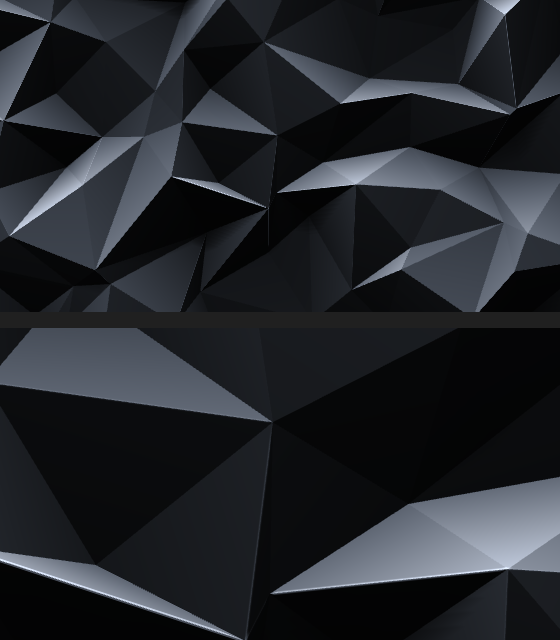
Top, the full canvas; bottom, a detail of the centre.
Give the GLSL for this background, as a WebGL 2 fragment shader.

```glsl
#version 300 es
precision highp float;

uniform vec2 u_resolution;
out vec4 fragColor;

// Layout
const float DENSITY = 5.5;            // mesh cells per canvas height
const float JITTER = 0.94;            // vertex displacement, in cells
const float GRAIN_ANGLE = 0.6;        // direction in which facets stretch
const vec2 STRETCH = vec2(0.9, 1.06);
const vec2 SEED = vec2(17.0, 41.0);
// Light
const vec2 LIGHT_DIR = vec2(-0.26, 0.966);
const float RELIEF = 1.1;
const float LIGHT_GAIN = 2.4;
const float LIGHT_BIAS = 0.62;
const float LIGHT_LEVEL = 0.1;
const float SHADOW_SLOPE = 0.5;
const float SHADOW_DENSITY = 4.0;
const float SHADOW_REACH = 1.1;
const int SHADOW_STEPS = 14;
// Ridges and colour
const float RIDGE_WIDTH = 0.0029;     // half width, in canvas heights
const float RIDGE_GLOW = 0.28;
const float BASE_LUMA = 0.01;
const vec3 COOL_TINT = vec3(0.91, 1.0, 1.15);
const vec3 PALE_TINT = vec3(0.95, 1.0, 1.09);

float hash(vec2 p) {
    return fract(sin(dot(p, vec2(127.1, 311.7))) * 43758.5453);
}

float cross2(vec2 a, vec2 b) {
    return a.x * b.y - a.y * b.x;
}

mat2 meshMatrix() {
    float c = cos(GRAIN_ANGLE), s = sin(GRAIN_ANGLE);
    return mat2(STRETCH.x, 0.0, 0.0, STRETCH.y) * mat2(c, -s, s, c);
}

// Mesh vertex: jittered position and random height
vec3 meshVertex(vec2 cell) {
    vec2 id = cell + SEED;
    vec2 offset = vec2(hash(id), hash(id + 57.3)) - 0.5;
    return vec3(cell + JITTER * offset, hash(id + 113.9));
}

// Tests one triangle; writes gradient (xy) and height (z) when p is inside
bool hitTriangle(vec2 p, vec3 a, vec3 b, vec3 c, out vec3 surface) {
    vec3 ab = b - a, ac = c - a;
    float area = cross2(ab.xy, ac.xy);
    float u = cross2(p - a.xy, ac.xy) / area;
    float v = cross2(ab.xy, p - a.xy) / area;
    vec2 slope = (ab.z * vec2(ac.y, -ac.x) + ac.z * vec2(-ab.y, ab.x)) / area;
    surface = vec3(slope, a.z + u * ab.z + v * ac.z);
    return min(min(u, v), 1.0 - u - v) >= -0.0001;
}

// Faceted height field: gradient (xy) and height (z)
vec3 facetAt(vec2 p) {
    mat2 toMesh = meshMatrix();
    vec2 q = toMesh * p;
    vec2 base = floor(q) - 1.0;
    vec3 verts[16];
    for (int k = 0; k < 16; k++)
        verts[k] = meshVertex(base + vec2(k % 4, k / 4));

    vec3 surface;
    for (int j = 0; j < 3; j++)
    for (int i = 0; i < 3; i++) {
        int k = i + 4 * j;
        vec3 a = verts[k], b = verts[k + 1], c = verts[k + 5], d = verts[k + 4];
        // Split each quad along a random diagonal that lies inside it
        vec2 ac = c.xy - a.xy, bd = d.xy - b.xy;
        float splitAC = cross2(ac, b.xy - a.xy) * cross2(ac, d.xy - a.xy);
        float splitBD = cross2(bd, a.xy - b.xy) * cross2(bd, c.xy - b.xy);
        bool flip = hash(base + vec2(i, j) + SEED + 201.7) > 0.5;
        if (!(splitAC < 0.0 && (splitBD > -0.05 || flip))) {
            vec3 first = a;
            a = b; b = c; c = d; d = first;
        }
        if (hitTriangle(q, a, b, c, surface) || hitTriangle(q, a, c, d, surface))
            return vec3(surface.xy * toMesh, surface.z);
    }
    return vec3(0.0, 0.0, 0.5);
}

// Soft response of a facet to the light, fading towards the valleys
float facetLuma(vec3 surface) {
    vec3 normal = normalize(vec3(-surface.xy * RELIEF, 1.0));
    float facing = LIGHT_GAIN * dot(normal.xy, LIGHT_DIR) + LIGHT_BIAS;
    return LIGHT_LEVEL * log(1.0 + exp(2.5 * (facing - 0.3))) * (0.4 + 1.1 * surface.z);
}

float softShadow(vec2 p, float height) {
    float blocked = 0.0;
    for (int i = 1; i <= SHADOW_STEPS; i++) {
        float t = SHADOW_REACH * float(i) / float(SHADOW_STEPS);
        float rise = facetAt(p + LIGHT_DIR * t).z - height;
        blocked = max(blocked, rise - SHADOW_SLOPE * t);
    }
    return exp(-SHADOW_DENSITY * blocked);
}

// Convex creases found from the change of slope across a short distance
float ridge(vec2 p, float height) {
    vec2 e = vec2(RIDGE_WIDTH * DENSITY, 0.0);
    float bendX = 2.0 * height - facetAt(p + e.xy).z - facetAt(p - e.xy).z;
    float bendY = 2.0 * height - facetAt(p + e.yx).z - facetAt(p - e.yx).z;
    return smoothstep(0.25, 1.7, max(bendX, bendY) / e.x);
}

void main() {
    float pixel = DENSITY / u_resolution.y;
    vec2 p = gl_FragCoord.xy * pixel;

    // Rotated-grid samples smooth the facet edges
    vec2 tap = vec2(0.42, 0.14) * pixel;
    float luma = 0.0;
    for (int i = 0; i < 4; i++) {
        luma += 0.25 * facetLuma(facetAt(p + tap));
        tap = vec2(-tap.y, tap.x);
    }

    float height = facetAt(p).z;
    float shadow = softShadow(p, height);
    luma = BASE_LUMA + shadow * (luma + RIDGE_GLOW * ridge(p, height));

    vec3 tint = mix(COOL_TINT, PALE_TINT, smoothstep(0.2, 0.65, luma));
    fragColor = vec4(min(luma * tint, 1.0), 1.0);
}
```
